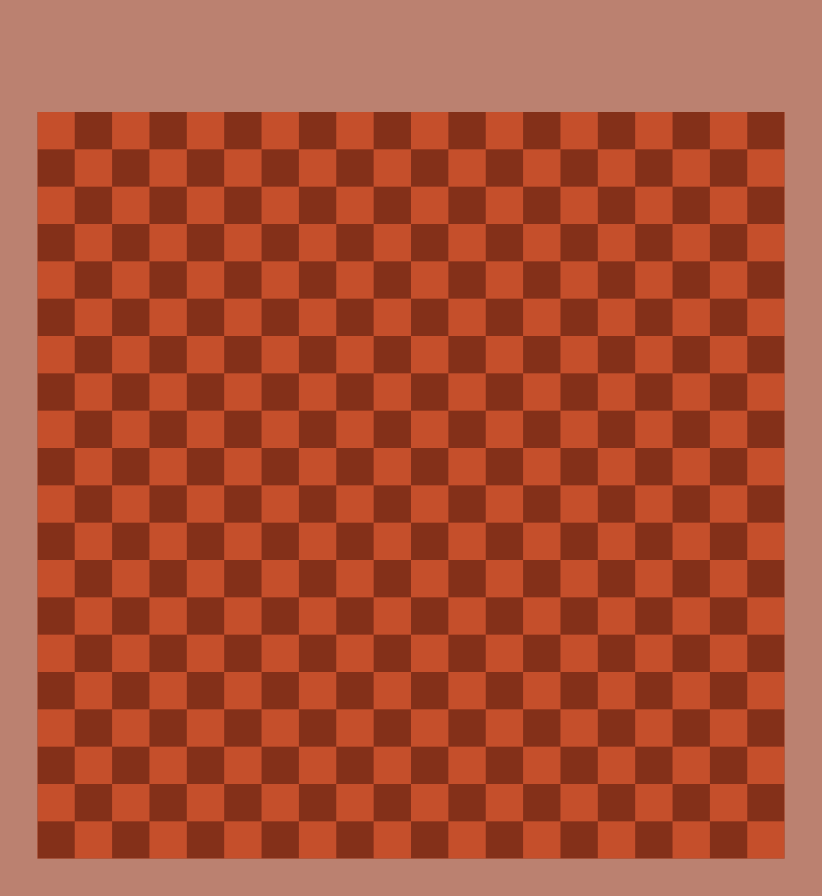
This pattern is drawn by a Shadertoy shader. Its source:

```glsl
// A 20 by 20 two-tone checkerboard on a plain clay ground, with a deeper margin on top.
// The canvas is a 22 by 24 grid of cells; signed waves along each axis are
// multiplied to give the checks, and a box distance cuts out the board.

const vec2 GRID = vec2(22.0, 24.0);        // cells across the whole canvas
const vec2 BOARD_ORIGIN = vec2(1.0);       // lower left corner, in cells
const vec2 BOARD_SIZE = vec2(20.0);        // cells across the board

const vec3 GROUND = vec3(0.733, 0.506, 0.439);
const vec3 DARK = vec3(0.518, 0.188, 0.098);
const vec3 LIGHT = vec3(0.773, 0.310, 0.169);

// Signed distance to the nearest cell edge: positive in even cells, negative in odd.
vec2 parityDistance(vec2 p) {
    return 0.5 - abs(mod(p + 0.5, 2.0) - 1.0);
}

// 1 where the cell indices add to an even number, 0 elsewhere, with smooth edges.
float checker(vec2 p, vec2 pixel) {
    vec2 side = clamp(2.0 * parityDistance(p) / pixel, -1.0, 1.0);
    return 0.5 + 0.5 * side.x * side.y;
}

// Coverage of the rectangle spanning from zero to size.
float boxMask(vec2 p, vec2 size, vec2 pixel) {
    vec2 inside = 0.5 * size - abs(p - 0.5 * size);
    vec2 cover = clamp(inside / pixel + 0.5, 0.0, 1.0);
    return cover.x * cover.y;
}

void mainImage(out vec4 fragColor, in vec2 fragCoord) {
    vec2 pixel = GRID / iResolution.xy;    // size of one pixel, in cells
    vec2 p = fragCoord * pixel - BOARD_ORIGIN;

    vec3 checks = mix(LIGHT, DARK, checker(p, pixel));
    vec3 color = mix(GROUND, checks, boxMask(p, BOARD_SIZE, pixel));
    fragColor = vec4(color, 1.0);
}
```
